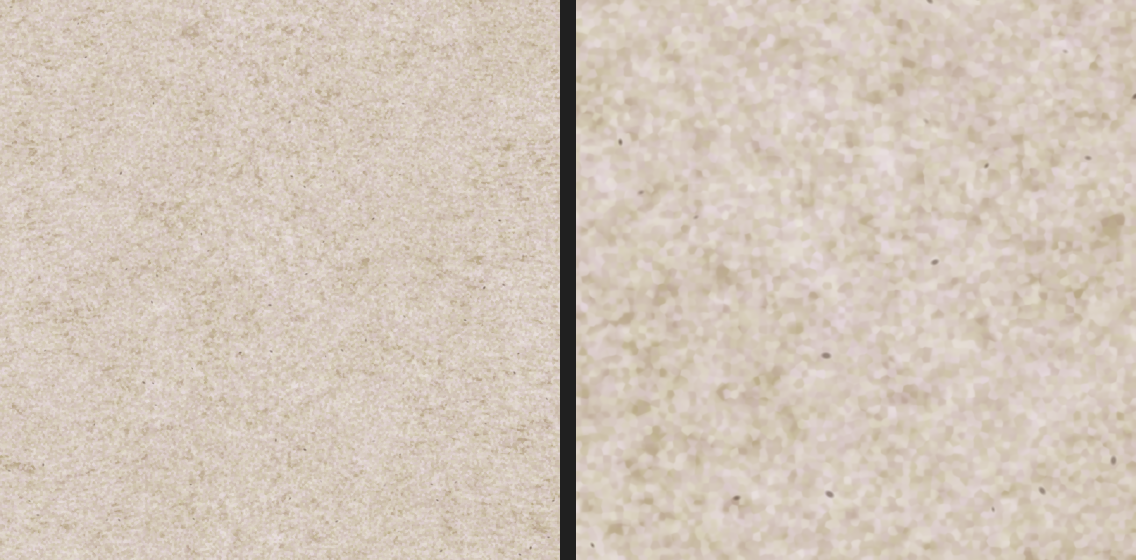
Left, the full canvas; right, a detail of the centre.
Give the GLSL for this texture, as a WebGL 1 fragment shader.

```glsl
precision highp float;

uniform vec2 u_resolution;

// Colours and colour axes
const vec3 BASE_COLOUR = vec3(0.838, 0.788, 0.739);
const vec3 TONE_AXIS   = vec3(0.023, 0.027, 0.041);
const vec3 YELLOW_AXIS = vec3(0.001, 0.009, -0.010);
const vec3 FLECK_SHADE = vec3(0.050, 0.062, 0.080);
const vec3 SPECK_COLOUR = vec3(0.43, 0.36, 0.31);

// Feature frequencies, in cells per canvas
const float CLOUD_FREQ = 6.0;
const float PATCH_FREQ = 19.0;
const float TUFT_FREQ  = 52.0;
const vec2  NAP_FREQ   = vec2(108.0, 132.0);
const vec2  STREAK_FREQ = vec2(64.0, 172.0);
const float GRAIN_FREQ = 235.0;
const float SPECK_FREQ = 34.0;

// Strengths
const float CLOUD_GAIN = 0.28;
const float PATCH_GAIN = 0.36;
const float TUFT_GAIN  = 0.52;
const float FIBRE_GAIN = 1.15;
const float GRAIN_GAIN = 1.70;
const float SPECK_CHANCE = 0.09;
const float SPECK_RADIUS = 0.0014;
const float CELL_SHARPNESS = 6.5;

vec3 hash3(vec2 cell) {
  vec3 h = fract(cell.xyx * vec3(0.1031, 0.1030, 0.0973));
  h += dot(h, h.yxz + 33.33);
  return fract((h.xxy + h.yzz) * h.zyx);
}

// Smooth cellular noise: two independent values in -1..1,
// blended from the scattered points around p
vec2 cellNoise(vec2 p) {
  vec2 cell = floor(p);
  vec2 local = p - cell;
  vec2 total = vec2(0.0);
  float weightSum = 0.0;
  for (int y = -1; y <= 1; y++) {
    for (int x = -1; x <= 1; x++) {
      vec2 offset = vec2(float(x), float(y));
      vec3 point = hash3(cell + offset + 71.0);
      vec2 value = hash3(cell + offset + 317.0).xy * 2.0 - 1.0;
      vec2 delta = offset + 0.15 + 0.7 * point.xy - local;
      float weight = exp(-CELL_SHARPNESS * dot(delta, delta));
      total += weight * value;
      weightSum += weight;
    }
  }
  return total / weightSum;
}

// Bends the lie of the fibres so they tilt differently across the cloth
vec2 bendFibres(vec2 uv) {
  float sway = 0.020 * sin(5.0 * uv.x + 2.0 * uv.y + 1.2)
             + 0.004 * sin(23.0 * uv.x - 9.0 * uv.y);
  return uv + vec2(0.003 * sin(31.0 * uv.y), sway);
}

// Rare dark specks, slightly elongated, one at most per cell
float specks(vec2 uv, float pixel) {
  vec2 cell = floor(uv * SPECK_FREQ);
  vec3 place = hash3(cell + 911.0);
  vec3 look = hash3(cell + 523.0);
  vec2 delta = uv - (cell + 0.2 + 0.6 * place.xy) / SPECK_FREQ;
  float angle = 6.2832 * look.x;
  vec2 along = vec2(cos(angle), sin(angle));
  delta -= 0.35 * along * dot(delta, along);
  float radius = SPECK_RADIUS * mix(0.5, 1.2, look.y);
  float edge = 0.6 * pixel + 0.0006;
  float disc = 1.0 - smoothstep(radius - edge, radius + edge, length(delta));
  return disc * step(place.z, SPECK_CHANCE) * mix(0.3, 0.8, look.z);
}

void main() {
  float side = min(u_resolution.x, u_resolution.y);
  vec2 uv = gl_FragCoord.xy / side;
  vec2 bent = bendFibres(uv);

  // Broad mottling and tufts
  vec2 cloud = cellNoise(uv * CLOUD_FREQ + 13.0);
  vec2 patches = cellNoise(bent * PATCH_FREQ + 41.0);
  vec2 tuft = cellNoise(bent * TUFT_FREQ * vec2(0.8, 1.1) + 87.0);

  // Soft nap in the middle, combed streaks towards the sides
  float combed = smoothstep(0.1, 0.42, abs(uv.x - 0.47) + 0.14 * cloud.y);
  vec2 nap = cellNoise(bent * NAP_FREQ + 129.0);
  vec2 streak = cellNoise(bent * STREAK_FREQ + 203.0);
  vec2 fibre = mix(nap, streak, 0.85 * combed);
  vec2 grain = cellNoise(uv * GRAIN_FREQ + 59.0);

  float tone = CLOUD_GAIN * cloud.x + PATCH_GAIN * patches.x
             + TUFT_GAIN * tuft.x + FIBRE_GAIN * fibre.x
             + GRAIN_GAIN * grain.x;
  float yellow = 0.25 * patches.y + 0.4 * tuft.y + 0.8 * fibre.y + 1.4 * grain.y;

  // Tan flecks in the hollows between fibres, broken up by the grain
  float hollow = -fibre.x - 0.3 * tuft.x - 0.2 * patches.x - 0.3 * grain.x;
  float fleck = smoothstep(0.5, 1.3, hollow) * mix(0.8, 1.1, combed);

  vec3 colour = BASE_COLOUR + tone * TONE_AXIS + yellow * YELLOW_AXIS;
  colour -= fleck * FLECK_SHADE;
  colour = mix(colour, SPECK_COLOUR, specks(uv, 1.0 / side));
  gl_FragColor = vec4(clamp(colour, 0.0, 1.0), 1.0);
}
```
